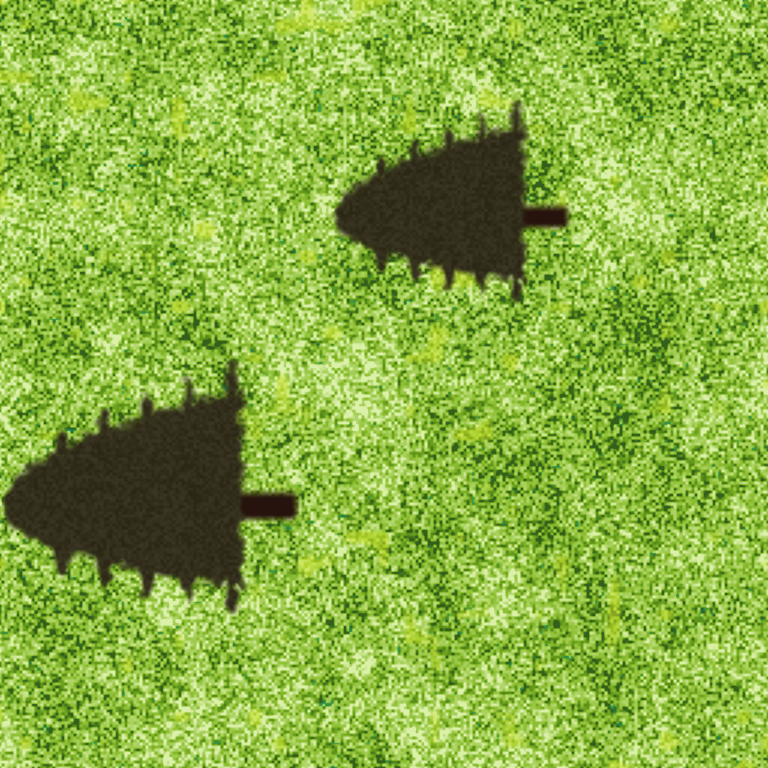
This texture is drawn by a WebGL 2 fragment shader. Its source:

```glsl
#version 300 es
precision highp float;
// Two soft conifer shadows lying on bright, grainy grass.
// The grass is layered value noise sent through a green ramp; each shadow is
// a distance field of a curved cone, looped tapered branches and a trunk.

uniform vec2 u_resolution;
out vec4 fragColor;

// Shadow layout: tip x, tip y, length from tip to base
const vec3 FAR_TREE = vec3(0.434, 0.715, 0.251);
const vec3 NEAR_TREE = vec3(0.002, 0.338, 0.316);
const int BRANCHES = 5;
const float FIRST_BRANCH = 0.25;
const float BRANCH_STEP = 0.175;
const float EDGE_BLUR = 0.007;

// Grass
const float GRAIN_CELLS = 256.0;
const float GRAIN_CONTRAST = 0.95;
const float CLUMP_CONTRAST = 0.75;
const vec3 GRASS_DEEP = vec3(0.20, 0.37, 0.11);
const vec3 GRASS_DARK = vec3(0.38, 0.59, 0.10);
const vec3 GRASS_MID = vec3(0.56, 0.75, 0.20);
const vec3 GRASS_LIGHT = vec3(0.66, 0.82, 0.37);
const vec3 GRASS_PALE = vec3(0.86, 0.94, 0.66);
const vec3 TEAL = vec3(0.08, 0.55, 0.38);
const vec3 YELLOW = vec3(0.78, 0.88, 0.16);
const vec3 SHADOW = vec3(0.195, 0.180, 0.105);
const vec3 TRUNK = vec3(0.150, 0.075, 0.050);

// Worn and lush areas: centre x, centre y, radius, change of tone
const int PATCHES = 11;
const vec4 PATCH[PATCHES] = vec4[](
  vec4(0.45, 0.95, 0.09, 0.13), vec4(0.095, 0.93, 0.025, 0.28),
  vec4(0.47, 0.463, 0.018, 0.28), vec4(0.51, 0.57, 0.020, 0.28),
  vec4(0.88, 0.96, 0.10, -0.13), vec4(0.72, 0.42, 0.16, -0.09),
  vec4(0.09, 0.17, 0.07, -0.10), vec4(0.55, 0.03, 0.10, 0.11),
  vec4(0.465, 0.13, 0.020, 0.24), vec4(0.62, 0.88, 0.03, 0.20),
  vec4(0.82, 0.53, 0.04, 0.10));

float hash(vec2 p) {
  vec3 q = fract(p.xyx * 0.1031);
  q += dot(q, q.yzx + 33.33);
  return fract((q.x + q.y) * q.z);
}

float noise(vec2 p) {
  vec2 i = floor(p), f = fract(p);
  f = f * f * (3.0 - 2.0 * f);
  return mix(mix(hash(i), hash(i + vec2(1, 0)), f.x),
             mix(hash(i + vec2(0, 1)), hash(i + vec2(1, 1)), f.x), f.y);
}

float fbm(vec2 p) {
  float sum = 0.0, weight = 0.5;
  for (int i = 0; i < 4; i++) {
    sum += weight * noise(p);
    p = mat2(1.6, 1.2, -1.2, 1.6) * p + 17.0;
    weight *= 0.6;
  }
  return sum / 1.088;
}

float taper(vec2 p, vec2 a, vec2 b, float rootWidth, float tipWidth) {
  vec2 ab = b - a;
  float h = clamp(dot(p - a, ab) / dot(ab, ab), 0.0, 1.0);
  return length(p - a - ab * h) - mix(rootWidth, tipWidth, h);
}

// Crown in tree units: tip at 0, base at x = 1; the upper side is wider
float crown(vec2 p) {
  float side = p.y > 0.0 ? 1.0 : -1.0;
  float spread = side > 0.0 ? 0.49 : 0.33;
  float profile = spread * pow(clamp(p.x, 0.0, 1.0), 0.48);
  float d = max((abs(p.y) - profile) * 0.8, max(-p.x, p.x - 0.99));
  for (int i = 0; i < BRANCHES; i++) {
    float t = FIRST_BRANCH + BRANCH_STEP * float(i);
    float reach = side > 0.0 ? 0.60 * sqrt(t) : 0.42 * pow(t, 0.35);
    vec2 root = vec2(t - 0.01, side * reach * 0.45);
    d = min(d, taper(p, root, vec2(t, side * reach), 0.06, 0.012));
  }
  return d + 0.035 * (noise(p * 28.0 + 40.0) - 0.5);
}

float trunk(vec2 p) {
  vec2 q = abs(p - vec2(1.07, 0.01)) - vec2(0.115, 0.022);
  return length(max(q, 0.0)) + min(max(q.x, q.y), 0.0) - 0.032;
}

vec3 grass(vec2 uv) {
  float grain = noise(uv * GRAIN_CELLS) - 0.5;
  float tuft = noise(uv * GRAIN_CELLS * 0.5 + 71.0) - 0.5;
  float tone = 0.5 + GRAIN_CONTRAST * grain + 0.3 * tuft;
  tone += CLUMP_CONTRAST * (fbm(uv * 14.0 + 5.0) - 0.5);
  float ragged = 0.6 + 0.8 * noise(uv * 60.0);
  for (int i = 0; i < PATCHES; i++) {
    vec2 away = (uv - PATCH[i].xy) / (PATCH[i].z * ragged);
    tone += PATCH[i].w * exp(-dot(away, away));
  }
  vec3 c = mix(GRASS_DEEP, GRASS_DARK, smoothstep(0.0, 0.22, tone));
  c = mix(c, GRASS_MID, smoothstep(0.20, 0.46, tone));
  c = mix(c, GRASS_LIGHT, smoothstep(0.42, 0.67, tone));
  c = mix(c, GRASS_PALE, smoothstep(0.63, 0.96, tone));
  // Rare coloured flecks
  c = mix(c, TEAL, 0.6 * smoothstep(0.87, 0.97, noise(uv * 125.0 + 9.0)) * step(tone, 0.45));
  return mix(c, YELLOW, 0.55 * smoothstep(0.80, 0.95, noise(uv * 30.0 + 23.0)));
}

vec3 castTree(vec3 ground, vec2 uv, vec3 tree) {
  vec2 p = (uv - tree.xy) / tree.z;
  float blur = EDGE_BLUR * (p.y > 0.0 ? 1.15 : 0.9);
  float stem = 1.0 - smoothstep(-blur, blur, trunk(p) * tree.z);
  float leaves = 1.0 - smoothstep(-blur, blur, crown(p) * tree.z);
  vec3 shade = SHADOW + 0.07 * (noise(uv * GRAIN_CELLS + 3.0) - 0.5);
  return mix(mix(ground, TRUNK, stem), shade, leaves);
}

void main() {
  vec2 uv = gl_FragCoord.xy / u_resolution;
  vec3 color = grass(uv);
  color = castTree(color, uv, FAR_TREE);
  color = castTree(color, uv, NEAR_TREE);
  fragColor = vec4(color, 1.0);
}
```
